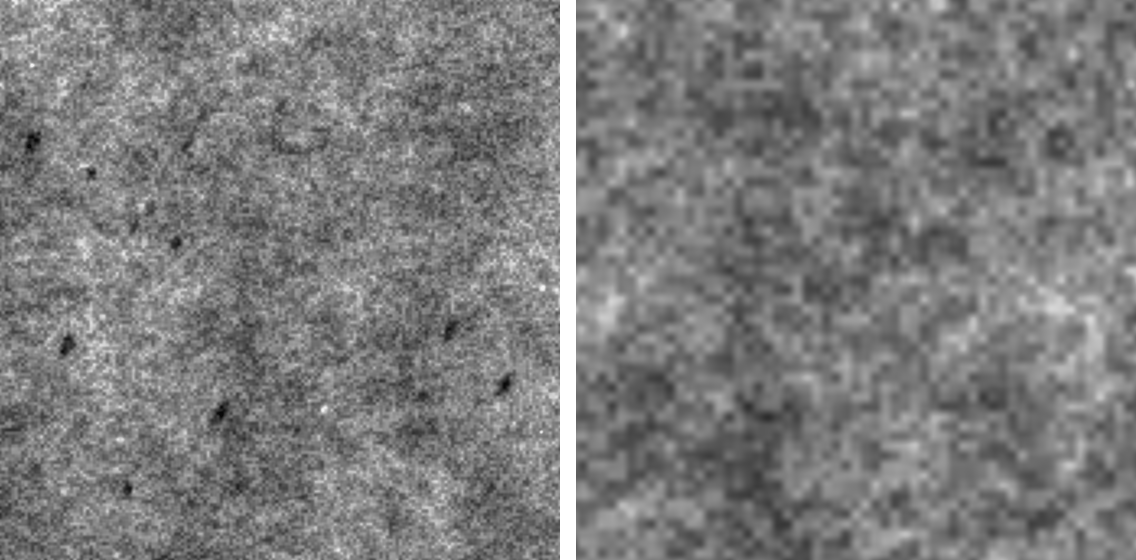
Left, the full canvas; right, a detail of the centre.
This texture is drawn by a WebGL 2 fragment shader. Its source:

```glsl
#version 300 es
precision highp float;
// Weathered grey stone: broad light and dark patches under several octaves
// of soft value noise, with scattered upright pits, pale specks and faint
// scratches that rise slightly to the right.

uniform vec2 u_resolution;
out vec4 fragColor;

// Integer hash of a lattice point, from 0 to 1
float hash(ivec2 cell) {
    uvec2 q = uvec2(cell + 4096) * uvec2(1597u, 3812u + 1u);
    uint h = (q.x ^ (q.y << 3)) * 73939u;
    h ^= h >> 15;
    h *= 83492u * 2u + 1u;
    h ^= h >> 13;
    h *= 73939u;
    h ^= h >> 16;
    return float(h & 65535u) / 65535.0;
}

// Smooth value noise, from -1 to 1
float noise(vec2 p) {
    ivec2 i = ivec2(floor(p));
    vec2 f = fract(p);
    f = f * f * (3.0 - 2.0 * f);
    float low = mix(hash(i), hash(i + ivec2(1, 0)), f.x);
    float high = mix(hash(i + ivec2(0, 1)), hash(i + ivec2(1, 1)), f.x);
    return 2.0 * mix(low, high, f.y) - 1.0;
}

vec2 rotate(vec2 p, float angle) {
    float c = cos(angle), s = sin(angle);
    return vec2(c * p.x + s * p.y, c * p.y - s * p.x);
}

// Four random values for one scattered feature
vec4 randoms(int index, int kind) {
    ivec2 k = ivec2(index * 7, kind * 11 + 900);
    return vec4(hash(k), hash(k + ivec2(1, 3)), hash(k + ivec2(2, 5)), hash(k + ivec2(3, 7)));
}

// Broad upright bands, mottling and fine grain
float stone(vec2 p) {
    float tone = 0.485 + 0.035 * cos(14.0 * (p.x - 0.16)) + 0.06 * (p.y - 0.5);
    tone += 0.07 * noise(p * vec2(7.0, 4.5) + 3.7);
    tone += 0.07 * noise(rotate(p, 0.2) * vec2(15.0, 19.0) + 20.3);
    tone += 0.085 * noise(rotate(p, 0.15) * vec2(34.0, 46.0) + 51.0);
    tone += 0.10 * noise(rotate(p, 0.1) * vec2(80.0, 92.0) + 130.0);
    tone += 0.13 * noise(p * 172.0 + 300.0);
    return tone;
}

// Dark elongated hollows, mostly upright
float pits(vec2 p) {
    float depth = 0.0;
    for (int i = 0; i < 13; i++) {
        vec4 r = randoms(i, 1);
        vec2 q = rotate(p - r.xy, -0.5 * r.z);
        q.x += 0.003 * noise(p * 60.0);
        float d = length(q / vec2(0.007 + 0.007 * r.w, 0.015 + 0.018 * r.z));
        depth = max(depth, (0.15 + 0.25 * r.w) * (1.0 - smoothstep(0.2, 1.2, d)));
    }
    return depth;
}

// Small bright dots
float specks(vec2 p) {
    float light = 0.0;
    for (int i = 0; i < 16; i++) {
        vec4 r = randoms(i, 2);
        float d = length(p - r.xy) / (0.005 + 0.007 * r.z);
        light = max(light, (0.12 + 0.16 * r.w) * (1.0 - smoothstep(0.1, 1.0, d)));
    }
    return light;
}

// Thin broken lines, alternately dark and light
float scratches(vec2 p) {
    float sum = 0.0;
    for (int i = 0; i < 9; i++) {
        vec4 r = randoms(i, 3);
        vec2 q = rotate(p - r.xy, 0.08 + 0.18 * r.z);
        q.y += 0.004 * noise(p * 25.0);
        float across = exp(-pow(q.y / 0.0035, 2.0));
        float along = 1.0 - smoothstep(0.02, 0.06 + 0.08 * r.w, abs(q.x));
        sum += (i % 3 == 0 ? 0.08 : -0.10) * across * along;
    }
    return sum;
}

void main() {
    vec2 p = gl_FragCoord.xy / u_resolution.y;
    float tone = stone(p) + scratches(p) + specks(p) - pits(p);
    // Lift the highlights a little more than the shadows
    tone += 0.5 * max(tone - 0.62, 0.0);
    fragColor = vec4(vec3(clamp(tone, 0.03, 0.95)), 1.0);
}
```
